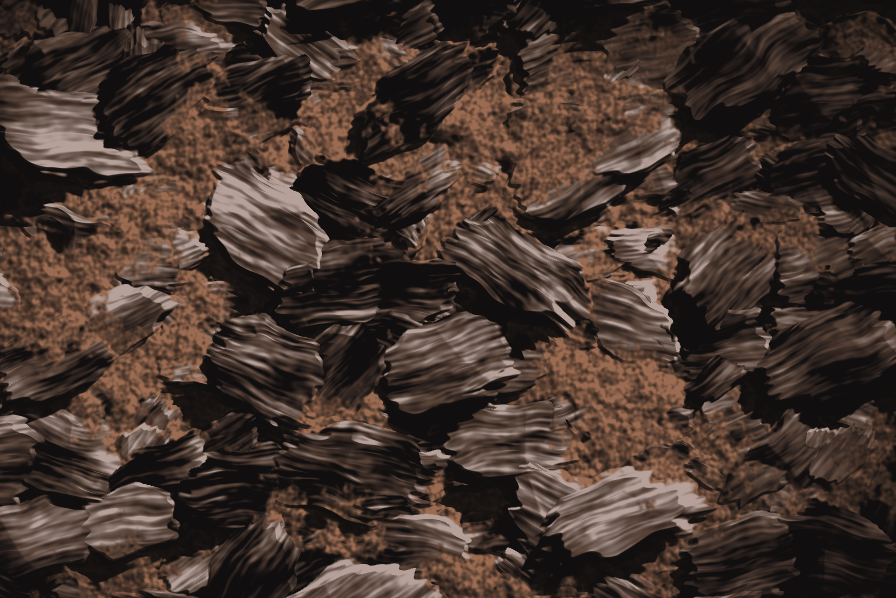
Write a Shadertoy shader that draws this texture.

```glsl
// Draws jagged, banded dark rocks half buried in brown soil under low, hard sunlight.

#define ROCKS_PER_HEIGHT 6.2
#define SHARD_SCALE 1.9
#define SOIL_LEVEL 0.31
#define SUN_DIR vec2(0.58, 0.81)
#define SUN_RISE 0.52
#define SHADOW_STEPS 5
#define BAND_CONTRAST 0.46
#define ROCK_TONE 0.37
#define EXPOSURE 1.08
#define SAMPLES 2

const vec3 BLACK = vec3(0.062, 0.054, 0.054);
const vec3 UMBER = vec3(0.21, 0.16, 0.14);
const vec3 BROWN = vec3(0.34, 0.26, 0.215);
const vec3 GREY  = vec3(0.46, 0.39, 0.36);
const vec3 PALE  = vec3(0.71, 0.63, 0.60);
const vec3 EARTH = vec3(0.56, 0.39, 0.295);

struct Surface {
    float height;  // top of rock, in rock units
    vec2 grain;    // coordinates along and across the bands
    float id;      // random value of the rock
};

vec2 hash2(vec2 p) {
    vec3 q = fract(p.xyx * vec3(0.1031, 0.1030, 0.0973));
    q += dot(q, q.yzx + 33.33);
    return fract((q.xx + q.yz) * q.zy);
}

float corner(vec2 cell, vec2 offset) {
    return dot(hash2(cell) * 2.0 - 1.0, offset);
}

// Gradient noise, roughly -1 to 1
float noise(vec2 p) {
    vec2 i = floor(p), f = fract(p), e = vec2(1.0, 0.0);
    vec2 w = f * f * f * (f * (f * 6.0 - 15.0) + 10.0);
    float low  = mix(corner(i, f), corner(i + e, f - e), w.x);
    float high = mix(corner(i + e.yx, f - e.yx), corner(i + 1.0, f - 1.0), w.x);
    return 1.6 * mix(low, high, w.y);
}

float soilHeight(vec2 p) {
    return SOIL_LEVEL + 0.34 * noise(p * 0.55 + 7.0) + 0.16 * noise(p * 1.7)
         + 0.06 * noise(p * 5.0) + 0.028 * noise(p * 13.0);
}

// Keeps the highest of the tilted, chipped blocks scattered on one grid
void addRocks(vec2 p, float scale, float base, inout Surface top) {
    p *= scale;
    vec2 home = floor(p);
    for (int y = -1; y <= 1; y++)
    for (int x = -1; x <= 1; x++) {
        vec2 cell = home + vec2(x, y);
        vec2 r = hash2(cell + 11.0 * scale), s = hash2(cell + 57.3 * scale);
        vec2 d = p - cell - 0.1 - 0.8 * r;
        if (dot(d, d) > 1.0) continue;
        float angle = 0.2 + 0.8 * noise(cell * 0.37 / scale) + 1.4 * (s.x - 0.5);
        float c = cos(angle), n = sin(angle);
        vec2 q = mat2(c, -n, n, c) * d;
        vec2 size = mix(vec2(0.52, 0.36), vec2(0.86, 0.58), vec2(s.y, r.x));
        // Slanted block with cut corners and splintered ends
        vec2 a = abs(vec2(q.x + (r.y - 0.5) * 0.9 * q.y, q.y + (r.x - 0.5) * 0.3 * q.x)) / size;
        float edge = max(max(a.x, a.y), dot(a, vec2(0.66)));
        float splinter = noise(vec2(q.x * 1.8, q.y * 11.0) + 40.0 * s);
        edge += 0.13 * splinter + 0.08 * noise(q * 3.5 + 20.0 * r);
        // Two ribbed facets meet in a ridge above steep sides
        vec2 tilt = (hash2(cell + 91.7) - 0.5) * vec2(0.8, 1.0);
        float facet = min(0.40 + dot(q, tilt), 0.48 + dot(q, vec2(tilt.y, -tilt.x) * 1.4));
        facet += 0.035 * splinter;
        float h = base + (0.34 * s.y + min(facet, (1.0 - edge) * 1.7)) / scale;
        if (h > top.height) top = Surface(h, q / scale + 30.0 * s, r.y);
    }
}

Surface rocksAt(vec2 p) {
    p += 0.07 * vec2(noise(p * 1.7), noise(p * 1.7 + 31.0));
    Surface top = Surface(-0.5, p, 0.5);
    addRocks(p, 1.0, 0.0, top);
    addRocks(p, SHARD_SCALE, 0.06, top);
    return top;
}

float heightAt(vec2 p) {
    return max(rocksAt(p).height, soilHeight(p));
}

// Brightness of the fine, nearly straight layers in a rock
float rockTone(Surface rock) {
    vec2 g = rock.grain;
    g.y += 0.06 * noise(g * 1.5) + 0.012 * noise(g * 5.0);
    float bands = 0.45 * noise(g * vec2(0.9, 5.0)) + 0.55 * noise(g * vec2(1.5, 13.0) + 5.0)
                + 0.60 * noise(g * vec2(3.0, 27.0) + 9.0);
    float patches = noise(g * vec2(1.3, 2.0) + 17.0);
    float vein = 1.0 - smoothstep(0.02, 0.09, abs(noise(g * vec2(0.7, 8.0) + 23.0)));
    float chips = noise(g * vec2(9.0, 18.0) + 71.0);
    float tone = ROCK_TONE + 0.55 * (rock.id - 0.5) + 0.42 * patches + BAND_CONTRAST * bands;
    tone += 0.22 * vein * smoothstep(-0.1, 0.4, noise(g * 3.0 + 3.0)) + 0.12 * chips;
    return max(tone, 0.03);
}

vec3 rockColour(float tone) {
    vec3 colour = mix(BLACK, UMBER, smoothstep(0.06, 0.29, tone));
    colour = mix(colour, BROWN, smoothstep(0.25, 0.44, tone));
    colour = mix(colour, GREY, smoothstep(0.42, 0.60, tone));
    return mix(colour, PALE, smoothstep(0.56, 0.86, tone));
}

vec3 shade(vec2 p, float fade) {
    Surface rock = rocksAt(p);
    float soil = soilHeight(p), h = max(rock.height, soil);
    // Sun on the slope, then shadows cast by taller rocks
    float slope = (heightAt(p + 0.035 * SUN_DIR) - h) / 0.035;
    float light = clamp(0.95 - 0.65 * slope, 0.22, 1.45);
    float blocked = 0.0;
    for (int i = 1; i <= SHADOW_STEPS; i++) {
        float reach = 0.15 * float(i);
        blocked = max(blocked, heightAt(p + SUN_DIR * reach) - h - SUN_RISE * reach);
    }
    light *= mix(1.0, 0.08, smoothstep(0.0, 0.05, blocked));
    light *= mix(0.25, 1.0, smoothstep(-0.1, 0.22, h)) * fade * EXPOSURE;
    // Crumbly soil, also lying as dust on low parts of the rocks
    float crumbs = 0.76 + 0.30 * noise(p * 9.0) + 0.42 * noise(p * 22.0);
    vec3 earth = mix(BLACK, EARTH, clamp(crumbs * light, 0.0, 1.1));
    float cover = soil - rock.height + 0.12 * noise(p * 6.0) + 0.08 * noise(p * 15.0)
                + 0.20 * noise(p * 1.3 + 50.0);
    float dust = smoothstep(-0.12, 0.0, cover);
    return mix(rockColour(rockTone(rock) * light), earth, dust);
}

void mainImage(out vec4 fragColor, in vec2 fragCoord) {
    vec3 colour = vec3(0.0);
    for (int i = 0; i < SAMPLES; i++) {
        float k = (float(i) + 0.5) / float(SAMPLES) - 0.5;
        vec2 pixel = fragCoord + vec2(k, -k);
        vec2 away = pixel / iResolution.xy - vec2(0.42, 0.45);
        float fade = 1.0 - 0.6 * smoothstep(0.25, 0.70, length(away * vec2(1.0, 0.9)));
        colour += shade(pixel / iResolution.y * ROCKS_PER_HEIGHT + 20.0, fade);
    }
    fragColor = vec4(colour / float(SAMPLES), 1.0);
}
```
